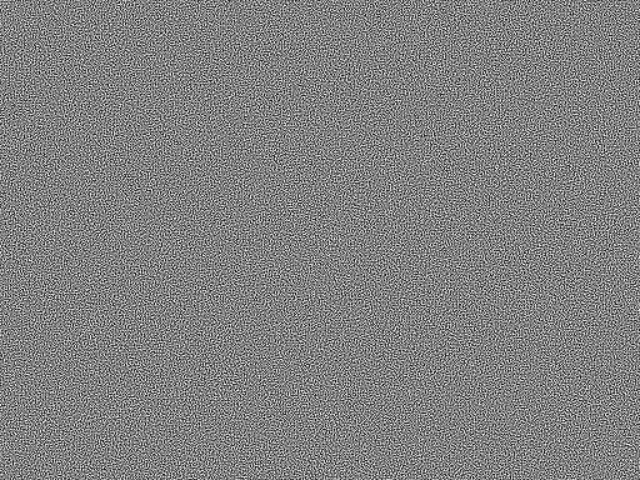
Give the GLSL for this texture, as a Shadertoy shader.

```glsl
// Very fine grey blue-noise grain: short dashes and checker patches, even from afar.

const float ROWS = 384.0;     // grains along the canvas height
const float MEAN = 0.505;     // average grey
const float CONTRAST = 2.55;  // gain of the filtered noise
const float SHARPNESS = 0.5;  // share of the second high-pass

// Integer hash of a grid cell; the mean of its four bytes is nearly Gaussian
float hash(ivec2 cell) {
    uvec2 q = uvec2(cell + 4096);
    uint h = q.x * 1597334677u ^ q.y * 3812015801u;
    h = (h ^ (h >> 16)) * 2146121005u;
    h = (h ^ (h >> 15)) * 2221713035u;
    h ^= h >> 16;
    uint sum = (h & 255u) + ((h >> 8) & 255u) + ((h >> 16) & 255u) + (h >> 24);
    return float(sum) / 1020.0;
}

// Binomial blur weights: narrow is 1 2 1, wide is 1 4 6 4 1
vec2 narrowBlur(vec2 d) { return max(2.0 - d, 0.0) / 4.0; }
vec2 wideBlur(vec2 d) { return (6.0 - 1.5 * d - 0.5 * d * d) / 16.0; }

// High-passed noise, clipped to the grey range
float grain(ivec2 cell) {
    float sum = 0.0;
    for (int y = -2; y <= 2; y++) {
        for (int x = -2; x <= 2; x++) {
            vec2 d = abs(vec2(x, y));
            vec2 narrow = narrowBlur(d);
            vec2 wide = wideBlur(d);
            float center = (x == 0 && y == 0) ? 1.0 : 0.0;
            float weight = center - (1.0 + SHARPNESS) * narrow.x * narrow.y
                         + SHARPNESS * wide.x * wide.y;
            sum += weight * (hash(cell + ivec2(x, y)) - 0.5);
        }
    }
    return clamp(MEAN + CONTRAST * sum, 0.0, 1.0);
}

void mainImage(out vec4 fragColor, in vec2 fragCoord) {
    vec2 p = fragCoord / iResolution.y * ROWS - 0.5;
    ivec2 cell = ivec2(floor(p));
    vec2 f = fract(p);

    // Blend the four nearest grains for soft edges
    float lower = mix(grain(cell), grain(cell + ivec2(1, 0)), f.x);
    float upper = mix(grain(cell + ivec2(0, 1)), grain(cell + ivec2(1, 1)), f.x);
    fragColor = vec4(vec3(mix(lower, upper, f.y)), 1.0);
}
```
